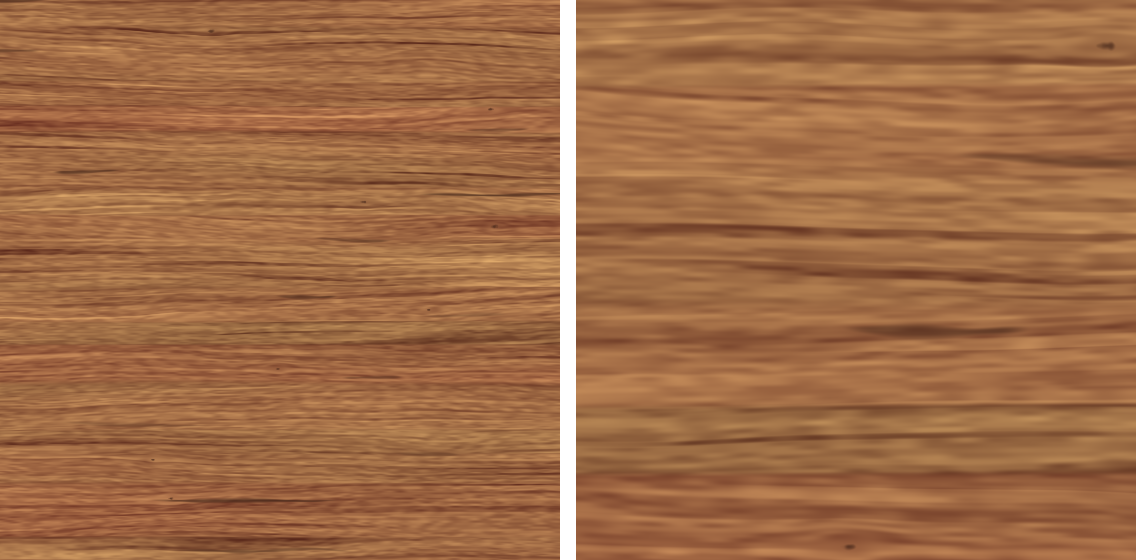
Left, the full canvas; right, a detail of the centre.
Write a Shadertoy shader that draws this texture.

```glsl
// Warm wooden panel of narrow horizontal boards with fine, gently waving grain.
// Stretched noise makes fibres, rings and pores; each board has its own tone,
// and scattered tapered streaks and small knots darken it.

#define BOARDS 16.0
#define BASE_COLOR vec3(0.641, 0.427, 0.274)
#define TONE_AXIS vec3(1.0, 0.96, 0.60)
#define RED_AXIS vec3(0.012, -0.026, -0.008)
#define DARK_COLOR vec3(0.27, 0.15, 0.10)
#define WAVE 0.022
#define BAND 0.075
#define FIBRE 0.13
#define PORE 0.13
#define STREAKS 13
#define KNOTS 8

float hash(vec2 p) {
    vec3 q = fract(vec3(p.xyx) * 0.1031);
    q += dot(q, q.yzx + 33.33);
    return fract((q.x + q.y) * q.z);
}

float noise(vec2 p) {
    vec2 i = floor(p), f = fract(p);
    f = f * f * (3.0 - 2.0 * f);
    float low = mix(hash(i), hash(i + vec2(1, 0)), f.x);
    float high = mix(hash(i + vec2(0, 1)), hash(i + vec2(1, 1)), f.x);
    return mix(low, high, f.y);
}

// One row of fibres, shifted at random so that no columns line up
float fibreRow(float x, float row) {
    x += 40.0 * hash(vec2(row, 7.0));
    float i = floor(x), f = fract(x);
    f = f * f * (3.0 - 2.0 * f);
    return mix(hash(vec2(i, row)), hash(vec2(i + 1.0, row)), f);
}

float fibre(vec2 p) {
    float row = floor(p.y), f = fract(p.y);
    f = f * f * (3.0 - 2.0 * f);
    return mix(fibreRow(p.x, row), fibreRow(p.x, row + 1.0), f);
}

// Colour of a single board, grain included
vec3 board(vec2 p, float id) {
    float tone = hash(vec2(id, 1.7));
    float red = 0.55 * (hash(vec2(id, 5.3)) - 0.5);
    float bend = hash(vec2(id, 9.1)) - 0.5;
    float center = hash(vec2(id, 12.9));
    vec2 seed = vec2(id * 17.3, id * 5.7);

    // Waves and a slight arch bend the grain
    vec2 g = p;
    g.y += WAVE * (noise(p * vec2(2.6, 9.0) + seed) - 0.5);
    g.y += 0.25 * WAVE * (noise(p * vec2(9.0, 26.0) + seed) - 0.5);
    g.y += 0.10 * bend * (p.x - center) * (p.x - center);
    g.x += id * 3.1;
    g.y += id * 0.37;

    // Broad bands, rings, fibres and short pores
    float t = 0.045 * (tone - 0.5);
    t += BAND * (fibre(g * vec2(1.3, 32.0)) - 0.5);
    t += 0.7 * FIBRE * (fibre(g * vec2(2.2, 110.0)) - 0.5);
    t += FIBRE * (fibre(g * vec2(4.5, 260.0)) - 0.5);
    t += PORE * (fibre(g * vec2(55.0, 340.0)) - 0.5);
    t += 0.03 * (noise(p * vec2(5.0, 16.0) + seed) - 0.5);

    // Thin pale and dark lines gather in patches
    float patches = noise(g * vec2(2.0, 22.0) + 31.0);
    float pale = smoothstep(0.66, 0.92, fibre(g * vec2(2.5, 210.0) + 70.0));
    float dark = smoothstep(0.64, 0.92, fibre(g * vec2(1.8, 170.0) + 130.0));
    t += 0.14 * pale * patches - 0.20 * dark * (1.0 - patches);

    red += 0.45 * (fibre(g * vec2(1.5, 24.0) + 200.0) - 0.5);
    return BASE_COLOR + TONE_AXIS * t + RED_AXIS * red * 2.0;
}

// Long lens-shaped dark marks with ragged edges and faded tips
float streakMask(vec2 p) {
    float mask = 0.0;
    for (int i = 0; i < STREAKS; i++) {
        float k = float(i);
        vec2 d = p - vec2(hash(vec2(k, 21.0)), (k + hash(vec2(k, 22.0))) / float(STREAKS));
        float size = hash(vec2(k, 23.0));
        float reach = mix(0.05, 0.20, size * size);
        d.y += 0.010 * (noise(vec2(p.x * 9.0, k * 3.7)) - 0.5);
        float u = d.x / reach;
        float taper = max(1.0 - u * u, 0.0);
        float width = 0.0015 + 0.0045 * taper * (0.3 + noise(vec2(p.x * 28.0, k)));
        float body = 1.0 - smoothstep(0.1, 1.0, abs(d.y) / width);
        body *= smoothstep(0.0, 0.6, taper) * (0.6 + 0.4 * fibre(p * vec2(9.0, 330.0)));
        mask = max(mask, body * mix(0.25, 0.8, hash(vec2(k, 24.0))));
    }
    return mask;
}

void mainImage(out vec4 fragColor, in vec2 fragCoord) {
    vec2 p = fragCoord / iResolution.y;

    // Knots push the grain aside and leave a dark core
    float knotMask = 0.0;
    vec2 grain = p;
    for (int i = 0; i < KNOTS; i++) {
        float k = float(i);
        vec2 d = p - vec2(hash(vec2(k, 41.0)), (k + hash(vec2(k, 42.0))) / float(KNOTS));
        float size = mix(0.5, 1.0, hash(vec2(k, 43.0)));
        float r = length(d / vec2(0.0075, 0.0036)) / size;
        r += 0.5 * (noise(d * 350.0 + k * 9.0) - 0.5);
        knotMask = max(knotMask, 0.7 * (1.0 - smoothstep(0.1, 1.2, r)));
        grain.y -= 0.6 * d.y * exp(-dot(d / vec2(0.03, 0.012), d / vec2(0.03, 0.012)));
    }

    // Uneven board heights with softly joined, slightly wavy edges
    float y = p.y + 0.006 * (noise(vec2(p.x * 3.0, p.y * 12.0)) - 0.5);
    float rows = y * BOARDS + 0.3 * sin(y * 31.0) + 3.0;
    float id = floor(rows), f = fract(rows);
    vec3 color = mix(board(grain, id), board(grain, id + 1.0), smoothstep(0.90, 1.0, f));
    float seam = smoothstep(0.84, 0.95, f) * (1.0 - smoothstep(0.95, 1.0, f));
    color -= TONE_AXIS * 0.05 * seam * fibre(vec2(p.x * 2.0, id));

    color = mix(color, DARK_COLOR, max(streakMask(p), knotMask));
    fragColor = vec4(clamp(color, 0.0, 1.0), 1.0);
}
```
